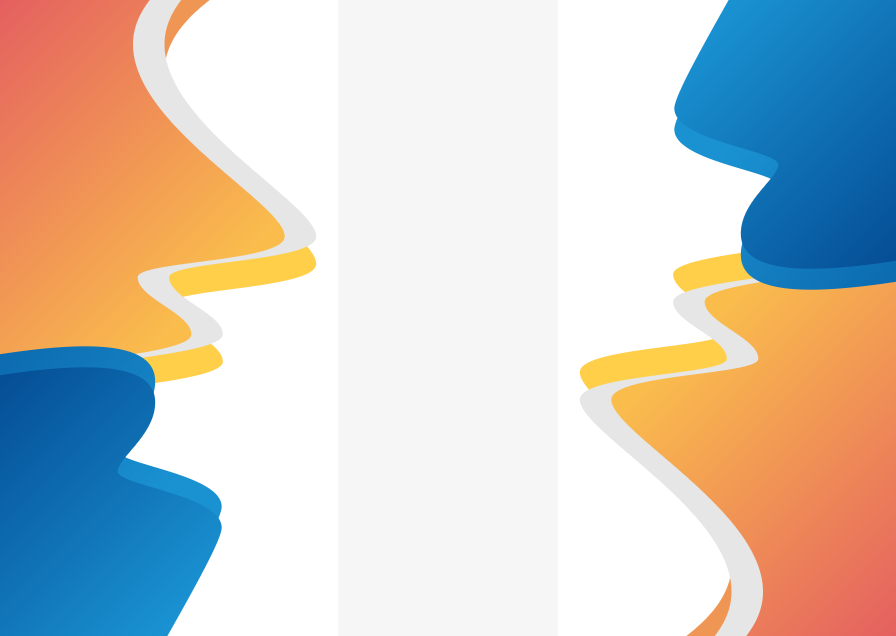
Give the GLSL for this background, as a WebGL 1 fragment shader.

```glsl
precision highp float;

// Two wavy ribbon corners, warm and blue, around a pale central panel.
// The canvas is folded by a half turn, so one side is drawn and repeated.
// Each outline is a chain of cubic bends giving x as a function of height.

uniform vec2 u_resolution;

// Layout, on a grid spanning the whole canvas, measured from the top left
const vec2 GRID = vec2(768.0, 546.0);
const float PANEL_LEFT = 290.0;
const float BAND_WIDTH = 27.0;
const float GOLD_DROP = 23.5;
const float BLUE_LIFT = 18.0;
const float BLUE_SHEAR = 0.2;

// Colours
const vec3 WHITE = vec3(1.0);
const vec3 PANEL = vec3(0.965);
const vec3 BAND = vec3(0.9);
const vec3 CORAL = vec3(0.895, 0.376, 0.376);
const vec3 AMBER = vec3(0.98, 0.74, 0.30);
const vec3 ORANGE = vec3(0.94, 0.59, 0.33);
const vec3 GOLD = vec3(1.0, 0.81, 0.29);
const vec3 NAVY = vec3(0.02, 0.31, 0.59);
const vec3 OCEAN = vec3(0.05, 0.42, 0.69);
const vec3 SKY = vec3(0.10, 0.57, 0.82);

// Height along a bend whose handles are vertical
float bendHeight(float t, float y0, float y1, vec2 handles) {
  float s = 1.0 - t;
  return s * s * s * y0 + 3.0 * s * s * t * (y0 + handles.x)
       + 3.0 * s * t * t * (y1 - handles.y) + t * t * t * y1;
}

// Returns the x of the bend at height y, and its slope dx/dy
vec2 bend(float y, vec2 from, vec2 to, vec2 handles) {
  float t = 0.5;
  float stride = 0.25;
  for (int i = 0; i < 16; i++) {
    t += bendHeight(t, from.y, to.y, handles) < y ? stride : -stride;
    stride *= 0.5;
  }
  float s = 1.0 - t;
  float span = to.x - from.x;
  float middle = to.y - from.y - handles.x - handles.y;
  float rise = 3.0 * (s * s * handles.x + 2.0 * s * t * middle + t * t * handles.y);
  return vec2(from.x + span * t * t * (3.0 - 2.0 * t), 6.0 * span * s * t / rise);
}

// Outer outline of the warm ribbon
vec2 warmEdge(float y) {
  vec2 waist = vec2(141.0, 38.0);
  vec2 bulge = vec2(271.0, 203.0);
  vec2 notch = vec2(145.0, 238.0);
  vec2 tip = vec2(191.0, 287.0);
  if (y < waist.y) return bend(y, vec2(260.0, -80.0), waist, vec2(20.0, 65.0));
  if (y < bulge.y) return bend(y, waist, bulge, vec2(70.0, 28.0));
  if (y < notch.y) return bend(y, bulge, notch, vec2(22.0, 14.0));
  if (y < tip.y) return bend(y, notch, tip, vec2(18.0));
  return bend(y, tip, vec2(60.0, 320.0), vec2(18.0, 10.0));
}

// Outline of the blue shape, in sheared height
vec2 blueEdge(float y) {
  vec2 shoulder = vec2(133.0, 372.0);
  vec2 notch = vec2(101.0, 425.0);
  vec2 tip = vec2(190.0, 491.0);
  if (y < shoulder.y) return bend(y, vec2(-150.0, 312.0), shoulder, vec2(22.0, 76.0));
  if (y < notch.y) return bend(y, shoulder, notch, vec2(28.0, 12.0));
  if (y < tip.y) return bend(y, notch, tip, vec2(12.0, 28.0));
  return bend(y, tip, vec2(60.0, 727.0), vec2(24.0, 38.0));
}

// Smooth coverage of the area left of an edge
float coverage(float x, vec2 edge, float shear, float pixel) {
  float steepness = length(vec2(shear * edge.y - 1.0, edge.y));
  return clamp((edge.x - x) / (steepness * pixel) + 0.5, 0.0, 1.0);
}

float warmCover(vec2 p, float pixel) {
  return coverage(p.x, warmEdge(p.y), 0.0, pixel);
}

float blueCover(vec2 p, float pixel) {
  return coverage(p.x, blueEdge(p.y + BLUE_SHEAR * p.x), BLUE_SHEAR, pixel);
}

void main() {
  float pixel = GRID.y / u_resolution.y;
  vec2 p = gl_FragCoord.xy / u_resolution * GRID;
  p.y = GRID.y - p.y;
  if (p.x > 0.5 * GRID.x) p = GRID - p;
  float diagonal = p.x + p.y;

  // Panel
  float inPanel = clamp((p.x - PANEL_LEFT) / pixel + 0.5, 0.0, 1.0);
  vec3 color = mix(WHITE, PANEL, inPanel);

  // Warm ribbon: gold underside, grey band, coral to amber face
  vec3 under = mix(ORANGE, GOLD, smoothstep(40.0, 210.0, p.y));
  vec3 face = mix(CORAL, AMBER, clamp(diagonal / 430.0, 0.0, 1.0));
  color = mix(color, under, warmCover(p - vec2(0.0, GOLD_DROP), pixel));
  color = mix(color, BAND, warmCover(p, pixel));
  color = mix(color, face, warmCover(p + vec2(BAND_WIDTH, 0.0), pixel));

  // Blue shape: raised rim, then face
  vec3 rim = mix(OCEAN, SKY, clamp((diagonal - 310.0) / 250.0, 0.0, 1.0));
  vec3 front = mix(NAVY, SKY, clamp((diagonal - 330.0) / 350.0, 0.0, 1.0));
  color = mix(color, rim, blueCover(p + vec2(0.0, BLUE_LIFT), pixel));
  color = mix(color, front, blueCover(p, pixel));

  gl_FragColor = vec4(color, 1.0);
}
```
